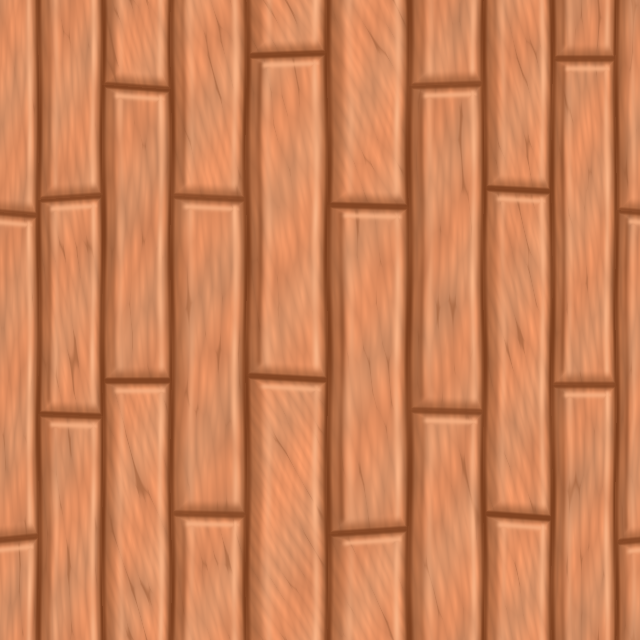
Reproduce this texture procedurally as a three.js fragment shader.

```glsl
#define COLUMNS 9.0
#define FIRST_EDGE 0.067
#define WIDTH_SWAY 0.022
#define JOINT_TILT 0.022
#define GRAIN_SCALE vec2(78.0, 12.0)
#define GRAIN_DEPTH 0.17
#define RIM_INSET 0.016
#define RIM_WIDTH 0.0045
#define DEEP vec3(0.49, 0.25, 0.12)
#define SHADE vec3(0.65, 0.39, 0.24)
#define FACE vec3(0.85, 0.55, 0.38)
#define LIGHT vec3(0.97, 0.69, 0.51)

varying vec2 vUv;

const float TAU = 6.2831853;

float hash(vec2 p) {
  return fract(sin(dot(p, vec2(127.1, 311.7))) * 43758.5);
}

// Distance to the nearest scattered cell centre
float cellular(vec2 p) {
  vec2 cell = floor(p);
  float nearest = 2.0;
  for (int j = -1; j <= 1; j++) {
    for (int i = -1; i <= 1; i++) {
      vec2 c = cell + vec2(float(i), float(j));
      vec2 centre = c + vec2(hash(c), hash(c + 37.2));
      nearest = min(nearest, distance(p, centre));
    }
  }
  return nearest;
}

// 1 close to an edge, falling to 0 further in
float falloff(float inner, float outer, float d) {
  return 1.0 - smoothstep(inner, outer, d);
}

// Soft line at a given distance from an edge
float band(float d, float centre, float width) {
  float k = (d - centre) / width;
  return exp(-k * k);
}

void main() {
  float down = 1.0 - vUv.y;

  // Columns of slightly uneven width
  float sway = -WIDTH_SWAY * cos(TAU * (vUv.x - 0.26));
  float wobble = 0.0012 * sin(TAU * (3.0 * down + 4.0 * vUv.x));
  float s = (vUv.x - FIRST_EDGE - sway + wobble) * COLUMNS;
  float column = mod(floor(s), COLUMNS);
  float across = fract(s);

  // Two staggered, tilted joints in every column
  float firstJoint = 0.312 - 0.202 * mod(column, 2.0) + 0.026 * cos(1.7 * (column - 1.0));
  float span = 0.51 - 0.17 * exp(-1.2 * column);
  float tiltA = JOINT_TILT * (hash(vec2(column, 3.0)) - 0.4);
  float tiltB = JOINT_TILT * (hash(vec2(column, 8.0)) - 0.5);
  float y = fract(down - firstJoint - tiltA * (across - 0.5));
  span += (tiltB - tiltA) * (across - 0.5);
  float lower = step(span, y);
  y -= lower * span;
  float height = mix(span, 1.0 - span, lower);

  // Distances to the four plank edges
  vec2 plank = vec2(column, lower);
  float seed = hash(plank + 5.3);
  float left = across / COLUMNS;
  float right = (1.0 - across) / COLUMNS;
  float top = y;
  float bottom = height - y;

  // Slanted streaks and fine upright fibres
  float slant = 0.75 * seed * seed;
  vec2 g = vec2(left - slant * y, y) * GRAIN_SCALE + plank * 19.0;
  float streak = cellular(g);
  float patches = cellular(vec2(left * 24.0, y * 8.0) + plank * 31.0);
  float fibre = sin(left * 390.0 + 1.8 * sin(y * 21.0 + seed * 9.0) + seed * TAU);
  fibre += 0.6 * sin(left * 710.0 + 2.0 * sin(y * 34.0 + seed * 17.0));
  float grain = (0.5 - streak) * GRAIN_DEPTH + fibre * 0.013;

  // Plank face with tint and worn patches
  vec3 color = FACE * (0.97 + 0.06 * seed);
  color *= 1.0 + grain + 0.09 * (0.5 - patches);
  color += vec3(-0.018, 0.007, 0.014) * sin(y * 29.0 + left * 50.0 + seed * 12.0);
  float scratch = smoothstep(0.74, 0.96, streak);
  color = mix(color, SHADE, 0.6 * scratch);

  // Shaded bevels
  float bevel = max(0.85 * falloff(0.008, 0.029, left), falloff(0.003, 0.013, right));
  bevel = max(bevel, falloff(0.003, 0.014, top));
  bevel = max(bevel, 0.85 * falloff(0.004, 0.024, bottom));
  color = mix(color, SHADE * (1.0 + 0.8 * grain), bevel);

  // Broken highlights along the rims
  float wear = 0.62 + 0.3 * sin(y * 18.0 + seed * 20.0) * sin(y * 43.0 + seed * 7.0);
  float inside = smoothstep(0.006, 0.015, top) * smoothstep(0.008, 0.026, bottom);
  float inset = smoothstep(0.015, 0.026, left) * smoothstep(0.007, 0.014, right);
  float rim = band(right, RIM_INSET, RIM_WIDTH) * inside * (wear + 0.15);
  rim = max(rim, band(top, RIM_INSET, RIM_WIDTH) * inset * 0.8);
  rim = max(rim, band(left, 0.031, RIM_WIDTH) * inside * wear * 0.55);
  color = mix(color, LIGHT, rim);

  // Dark grooves, with a second line on some left bevels
  float groove = max(falloff(0.002, 0.009, left), falloff(0.001, 0.006, right));
  groove = max(groove, 0.9 * falloff(0.002, 0.007, min(top, bottom)));
  float crease = band(left, 0.019, 0.004) * inside * hash(plank + 11.7);
  groove = max(groove, 0.6 * crease);
  groove *= 0.86 + 0.14 * sin(y * 25.0 + column * 2.3);
  color = mix(color, DEEP, groove);

  gl_FragColor = vec4(color, 1.0);
}
```
